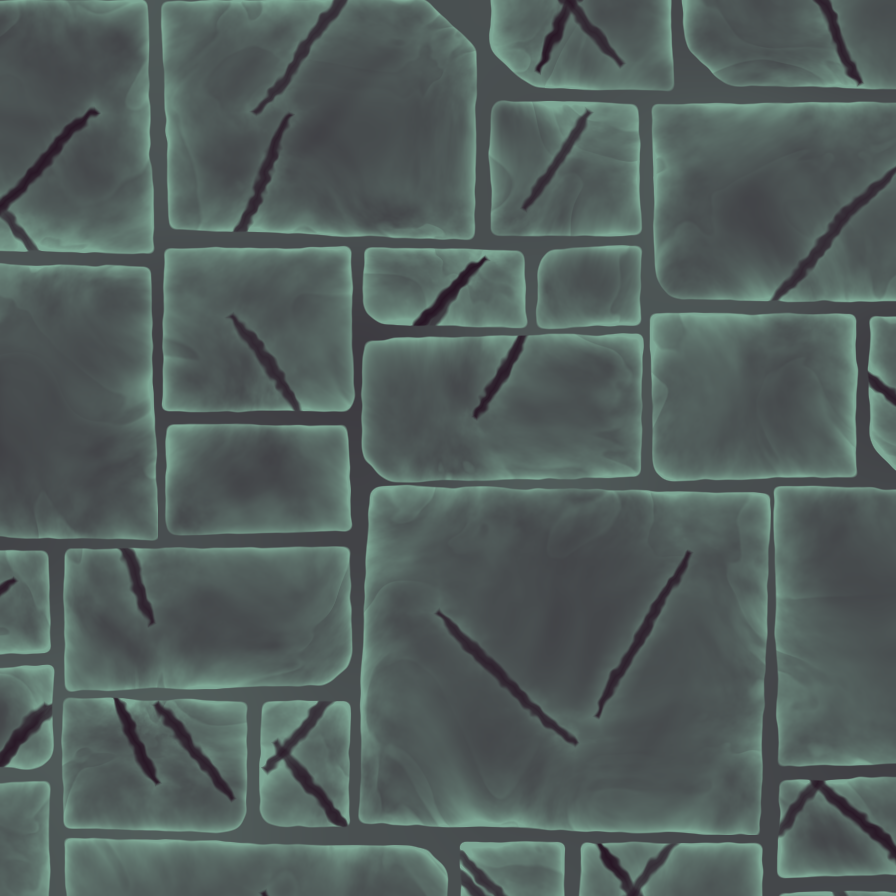
This texture is drawn by a Shadertoy shader. Its source:

```glsl
float hash(vec2 p) {
    return fract(sin(dot(p, vec2(127.1, 311.7))) * 43758.5453);
}

float noise(vec2 p) {
    vec2 i = floor(p), f = fract(p);
    f = f * f * (3.0 - 2.0 * f);
    return mix(mix(hash(i), hash(i + vec2(1, 0)), f.x),
               mix(hash(i + vec2(0, 1)), hash(i + vec2(1, 1)), f.x), f.y);
}

float fbm(vec2 p) {
    float sum = 0.0, amp = 0.53;
    for (int i = 0; i < 4; i++) {
        sum += amp * noise(p);
        p = mat2(1.6, 1.2, -1.2, 1.6) * p + 7.3;
        amp *= 0.5;
    }
    return sum;
}

float smoothMin(float a, float b, float k) {
    float h = max(k - abs(a - b), 0.0) / k;
    return min(a, b) - h * h * k * 0.25;
}

// Position of the joint that crosses a lattice cell
float joint(vec2 cell) { return 0.2 + 0.6 * hash(cell + 5.0); }

bool isUpright(vec2 cell) { return mod(cell.x + cell.y, 2.0) < 0.5; }

// Pinwheel tiling of rectangles, some of them split again: low corner, high corner
vec4 stoneBounds(vec2 p, out vec2 id) {
    vec2 cell = floor(p), f = p - cell, s;
    if (isUpright(cell)) {
        s.x = step(joint(cell), f.x);
        s.y = step(joint(cell + vec2(2.0 * s.x - 1.0, 0)), f.y);
    } else {
        s.y = step(joint(cell), f.y);
        s.x = step(joint(cell + vec2(0, 2.0 * s.y - 1.0)), f.x);
    }
    id = cell + s;
    float a = joint(id), b = joint(id - 1.0) - 1.0;
    float c = joint(id - vec2(1, 0)), d = joint(id - vec2(0, 1));
    vec2 lo, hi;
    if (isUpright(id)) { lo = vec2(b, d - 1.0); hi = vec2(a, c); }
    else { lo = vec2(c - 1.0, b); hi = vec2(d, a); }
    lo += id;
    hi += id;
    for (int i = 0; i < 2; i++) {
        vec2 size = hi - lo;
        bool wide = size.x > size.y * mix(0.5, 1.7, hash(id + 2.3));
        if ((wide ? size.x : size.y) < 0.75 || hash(id + 8.1) > 0.55) break;
        vec2 cut = mix(lo, hi, mix(0.3, 0.7, hash(id + 4.7)));
        bool below = wide ? p.x < cut.x : p.y < cut.y;
        if (wide) { if (below) hi.x = cut.x; else lo.x = cut.x; }
        else { if (below) hi.y = cut.y; else lo.y = cut.y; }
        id += below ? vec2(0.37, 0.11) : vec2(0.13, 0.29);
    }
    return vec4(lo, hi);
}

// Depth inside a stone with tilted sides and one chipped corner
float stoneDepth(vec2 q, vec2 b, vec2 id) {
    float inset = mix(0.005, 0.0095, hash(id + 1.9));
    vec4 tilt = vec4(hash(id + 0.3), hash(id + 0.6), hash(id + 1.2), hash(id + 1.5)) - 0.5;
    vec4 side = vec4(b - q, b + q) - inset + 0.07 * tilt * q.yxyx;
    float d = smoothMin(smoothMin(side.x, side.z, 0.009), smoothMin(side.y, side.w, 0.009), 0.009);
    vec2 corner = sign(vec2(hash(id + 3.1), hash(id + 3.4)) - 0.5);
    float chip = dot(b - inset - q * corner, vec2(0.707));
    chip -= 0.35 * min(b.x, b.y) * pow(hash(id + 3.8), 3.0);
    return smoothMin(d, chip, 0.009);
}

void mainImage(out vec4 fragColor, in vec2 fragCoord) {
    vec2 uv = fragCoord / iResolution.y;
    float soft = max(0.8 / iResolution.y, 0.0012);
    vec2 scale = vec2(3.2, 3.7), id;
    vec4 box = stoneBounds(uv * scale + 3.0, id);
    vec2 b = 0.5 * (box.zw - box.xy) / scale;
    vec2 q = uv - (0.5 * (box.xy + box.zw) - 3.0) / scale;
    float depth = stoneDepth(q, b, id) + 0.003 * (noise(uv * 24.0) - 0.5);
    depth += 0.002 * (noise(uv * 75.0) - 0.5);
    float d = max(depth, 0.0);

    // Stone face: dark core, pale worn border, smears and chipped facets
    vec2 warp = vec2(noise(uv * 9.0), noise(uv * 9.0 + 31.0));
    float cloud = fbm(uv * 6.0 + warp + id * 5.0);
    float angle = 6.283 * hash(id + 6.2);
    vec2 along = vec2(cos(angle), sin(angle)), across = vec2(-along.y, along.x);
    float streak = noise(vec2(dot(q, along) * 9.0, dot(q, across) * 45.0) + warp * 1.5);
    float facet = fract(cloud * 4.0);
    facet = facet * facet * smoothstep(1.0, 0.9, facet);
    float wear = noise(uv * 16.0 + 11.0);
    float scuff = fbm(uv * 42.0 + warp * 3.0) - 0.5;
    float tone = 0.255 + 0.42 * (cloud - 0.5) + 0.1 * (streak - 0.5);
    tone += (0.16 + 0.4 * wear) * exp(-d / 0.03);
    tone += (0.15 + 0.6 * noise(uv * 22.0)) * exp(-d / 0.005);
    tone += (0.28 * facet + 0.5 * scuff) * exp(-d / 0.045);

    // Slanted cracks with ragged sides and pale flanks
    for (int i = 0; i < 3; i++) {
        vec2 seed = id + 3.7 * float(i + 3);
        if (hash(seed) > 0.52) continue;
        float slant = mix(0.7, 1.15, hash(seed + 0.4));
        if (hash(seed + 0.8) > 0.62) slant = -slant;
        vec2 dir = vec2(cos(slant), sin(slant));
        vec2 r = q - 1.4 * b * (vec2(hash(seed + 1.3), hash(seed + 1.7)) - 0.5);
        float len = min(mix(0.05, 0.11, hash(seed + 2.1)), 1.1 * max(b.x, b.y));
        float x = dot(r, dir), y = dot(r, vec2(-dir.y, dir.x));
        y += 0.014 * (noise(uv * 13.0) - 0.5) + 0.005 * (noise(uv * 120.0) - 0.5);
        float width = 0.0068 * (1.0 - 0.45 * smoothstep(0.6, 1.0, abs(x) / len));
        float gap = max(abs(y) - width, abs(x) - len);
        float strength = mix(0.75, 1.0, hash(seed + 2.6));
        float flank = 0.1 + 0.2 * wear + 0.5 * max(scuff, 0.0);
        tone += flank * exp(-max(gap, 0.0) / 0.012);
        tone = mix(tone, -0.3 + 0.2 * abs(y) / width, strength * smoothstep(0.002, -0.003, gap));
    }

    // Flat mortar between the stones
    float mortar = 0.24 + 0.4 * (noise(uv * 5.0 + 17.0) - 0.5);
    tone = mix(mortar, tone, smoothstep(-soft, soft, depth));
    vec3 plum = vec3(0.22, 0.20, 0.23), verdigris = vec3(0.46, 0.60, 0.54);
    fragColor = vec4(mix(plum, verdigris, clamp(tone, -0.4, 1.15)), 1.0);
}
```
